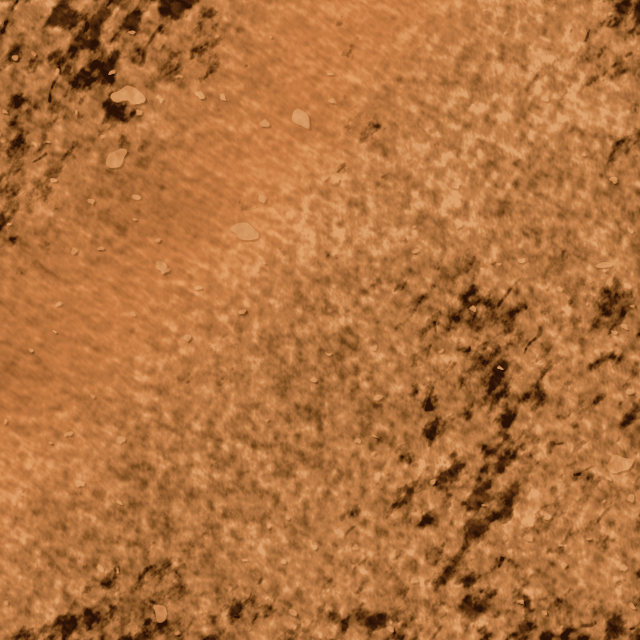
This texture is drawn by a WebGL 2 fragment shader. Its source:

```glsl
#version 300 es
precision highp float;

uniform vec2 u_resolution;
out vec4 fragColor;

float hash(vec2 p) {
    return fract(sin(dot(p, vec2(127.1, 311.7))) * 43758.5453);
}

float noise(vec2 p) {
    vec2 i = floor(p), f = fract(p);
    f = f * f * (3.0 - 2.0 * f);
    return mix(mix(hash(i), hash(i + vec2(1, 0)), f.x),
               mix(hash(i + vec2(0, 1)), hash(i + vec2(1, 1)), f.x), f.y);
}

float fbm(vec2 p, int octaves) {
    float sum = 0.0, amp = 0.5, total = 0.0;
    for (int i = 0; i < octaves; i++) {
        sum += amp * noise(p);
        total += amp;
        amp *= 0.55;
        p = mat2(1.6, 1.2, -1.2, 1.6) * p + 17.3;
    }
    return sum / total;
}

mat2 rotate(float a) {
    return mat2(cos(a), -sin(a), sin(a), cos(a));
}

// Coverage of irregular pebbles, one candidate per grid cell
float pebbles(vec2 p, float cells, float chance, float size) {
    float cover = 0.0, edge = 1.2 * cells / u_resolution.y;
    vec2 q = p * cells, home = floor(q);
    q += 0.16 * (vec2(noise(q * 5.0), noise(q * 5.0 + 40.0)) - 0.5);
    for (int y = -1; y <= 1; y++)
    for (int x = -1; x <= 1; x++) {
        vec2 cell = home + vec2(x, y);
        vec2 centre = cell + 0.2 + 0.6 * vec2(hash(cell + 3.1), hash(cell + 8.7));
        vec2 d = rotate(1.6 * hash(cell + 5.3) - 0.8) * (q - centre);
        d.y *= 1.1 + 0.9 * hash(cell + 2.9);
        float radius = size * (0.4 + 0.6 * hash(cell + 6.1));
        float shape = 1.0 - smoothstep(-edge, edge, length(d) - radius);
        cover = max(cover, shape * step(hash(cell + 1.7), chance));
    }
    return cover;
}

// Thin leaning twigs, broken up by noise
float twigs(vec2 p) {
    float cover = 0.0, edge = 14.0 / u_resolution.y;
    vec2 q = p * 14.0, home = floor(q);
    q += 0.2 * (vec2(noise(q * 3.0), noise(q * 3.0 + 9.0)) - 0.5);
    for (int y = -1; y <= 1; y++)
    for (int x = -1; x <= 1; x++) {
        vec2 cell = home + vec2(x, y);
        vec2 d = q - cell - vec2(hash(cell + 12.0), hash(cell + 23.0));
        d = rotate(0.3 + 1.1 * hash(cell + 31.0)) * d;
        d.x -= clamp(d.x, -0.45, 0.45);
        float line = 1.0 - smoothstep(0.0, edge + 0.03, length(d) - 0.012);
        cover = max(cover, line * step(hash(cell + 44.0), 0.3));
    }
    return cover * smoothstep(0.3, 0.6, noise(p * 70.0));
}

// Tone ramp from deep shade to sunlit sand
vec3 earth(float tone) {
    vec3 ramp[6] = vec3[6](
        vec3(0.17, 0.07, 0.02), vec3(0.37, 0.20, 0.06), vec3(0.53, 0.33, 0.14),
        vec3(0.67, 0.43, 0.23), vec3(0.78, 0.51, 0.29), vec3(0.87, 0.64, 0.43));
    vec3 colour = ramp[0];
    for (int i = 1; i < 6; i++)
        colour = mix(colour, ramp[i], clamp(tone - float(i - 1), 0.0, 1.0));
    return colour;
}

void main() {
    vec2 p = gl_FragCoord.xy / u_resolution.y;

    // Bare diagonal track with rough ground on both sides
    float side = (p.y - 0.35 - 1.1 * p.x) / 1.49 + 0.12 * (fbm(p * 5.0, 3) - 0.5);
    float track = exp(-side * side / 0.0256);
    float rough = 1.0 - track;

    // Soil: broad patches, slanted relief and coarse grain
    vec2 slant = rotate(-0.6) * p * vec2(42.0, 75.0);
    float relief = fbm(slant, 3) - fbm(slant + vec2(0.25, -0.35), 3);
    float grain = fbm(p * vec2(88.0, 66.0) + 5.0, 3) - 0.5;
    float tone = 3.4 + 0.35 * track + 2.6 * (fbm(p * 4.5 + 30.0, 4) - 0.5);
    tone += 2.2 * relief + grain * mix(1.3, 4.4, rough);

    // Scrub: leafy clumps with ragged edges and dark cores
    float clump = fbm(p * 4.2 + 7.0, 3) - 0.27 * track + 0.13 * smoothstep(0.1, 0.25, side);
    float leaf = fbm(rotate(0.9) * p * vec2(34.0, 54.0), 4);
    float scrub = clump + 0.95 * (leaf - 0.5);
    float shade = smoothstep(0.6, 0.73, scrub);
    tone -= shade * (1.1 + 2.0 * smoothstep(0.68, 0.88, scrub) + 2.5 * grain);
    tone -= 1.9 * twigs(p) * smoothstep(0.42, 0.6, clump);

    // Pale stones over their small shadows
    vec2 shift = vec2(-0.003, 0.003);
    float stones = max(pebbles(p, 9.0, 0.12, 0.2), pebbles(p + 3.0, 30.0, 0.12, 0.22));
    float shadow = max(pebbles(p + shift, 9.0, 0.12, 0.2),
                       pebbles(p + 3.0 + shift, 30.0, 0.12, 0.22));
    tone -= 0.9 * shadow * (1.0 - stones);
    tone = mix(tone, 4.8 + 1.2 * grain, stones * (0.75 + 0.2 * noise(p * 12.0)));

    // Warmer sand along the track
    vec3 colour = earth(tone) * mix(vec3(1.0), vec3(1.02, 0.97, 0.92), track * (1.0 - stones));
    fragColor = vec4(colour, 1.0);
}
```
